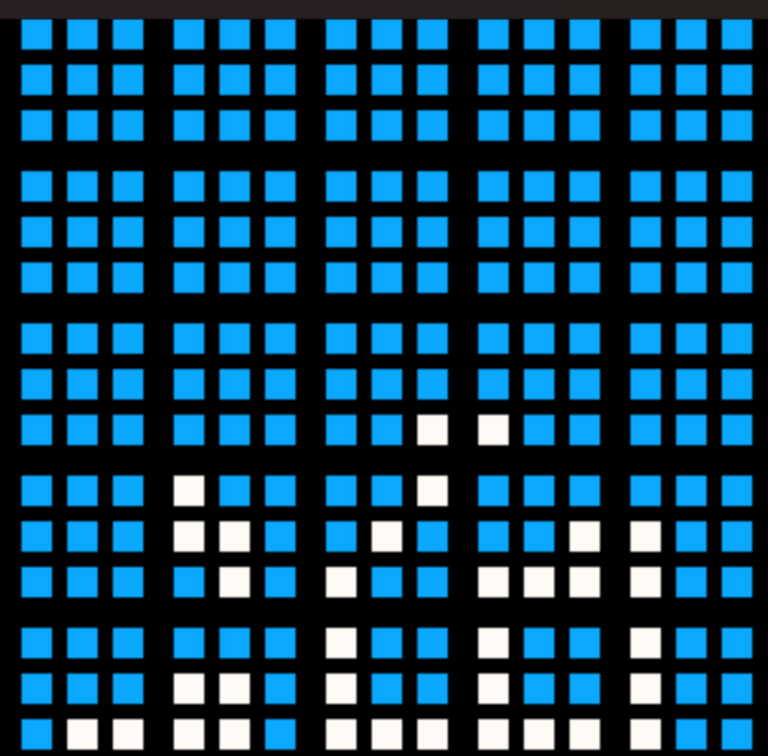
Give the GLSL for this pattern, as a WebGL 1 fragment shader.

```glsl
precision highp float;
// Grid of blue tiles in groups of three, with a white pixel path and a dark top bar.
uniform vec2 u_resolution;

const float ASPECT = 0.984375;         // canvas height over width
const float UNIT = 0.01982;            // half a tile, in canvas widths
const vec2 GRID_ORIGIN = vec2(0.0281, 0.0247);
const float SOFTNESS = 0.13;           // edge blur, in grid units

const vec3 BLACK = vec3(0.0, 0.0, 0.003);
const vec3 BLUE = vec3(0.04, 0.66, 1.0);
const vec3 WHITE = vec3(0.995, 0.985, 0.965);
const vec3 BAR_LEFT = vec3(0.16, 0.12, 0.14);
const vec3 BAR_RIGHT = vec3(0.15, 0.13, 0.12);

// Coverage of a box, from its centre offset and half size
float boxMask(vec2 offset, vec2 halfSize, float soft) {
  vec2 d = abs(offset) - halfSize;
  vec2 m = 1.0 - smoothstep(vec2(-soft), vec2(soft), d);
  return m.x * m.y;
}

// 1 when the cell lies in the inclusive block from first to last (column, row)
float block(vec2 cell, vec2 first, vec2 last) {
  vec2 inside = step(first - 0.5, cell) * step(cell, last + 0.5);
  return inside.x * inside.y;
}

// Vertical run of cells
float column(vec2 cell, float x, float top, float bottom) {
  return block(cell, vec2(x, top), vec2(x, bottom));
}

// Horizontal run of cells
float row(vec2 cell, float y, float left, float right) {
  return block(cell, vec2(left, y), vec2(right, y));
}

// Which cells are white
float path(vec2 cell) {
  // uprights
  float lit = column(cell, 6.0, 11.0, 14.0);
  lit += column(cell, 9.0, 11.0, 14.0);
  lit += column(cell, 12.0, 10.0, 14.0);
  // stepped pieces
  lit += column(cell, 3.0, 9.0, 10.0);
  lit += column(cell, 4.0, 10.0, 11.0);
  lit += column(cell, 7.0, 10.0, 10.0);
  lit += column(cell, 8.0, 8.0, 9.0);
  lit += column(cell, 11.0, 10.0, 10.0);
  // level runs
  lit += row(cell, 8.0, 8.0, 9.0);
  lit += row(cell, 11.0, 9.0, 12.0);
  lit += row(cell, 13.0, 3.0, 4.0);
  lit += row(cell, 14.0, 1.0, 4.0);
  lit += row(cell, 14.0, 6.0, 12.0);
  return min(lit, 1.0);
}

void main() {
  vec2 uv = gl_FragCoord.xy / u_resolution;
  vec2 p = vec2(uv.x, (1.0 - uv.y) * ASPECT);
  vec2 g = (p - GRID_ORIGIN) / UNIT;

  // Groups repeat every 10 units; tiles inside repeat every 3
  vec2 group = floor((g + 1.0) / 10.0);
  vec2 local = g - group * 10.0;
  vec2 slot = clamp(floor((local + 0.5) / 3.0), 0.0, 2.0);
  vec2 cell = group * 3.0 + slot;
  vec2 offset = local - slot * 3.0 - 1.0;

  // Tiles
  float soft = max(SOFTNESS, 0.75 / (u_resolution.x * UNIT));
  float tile = boxMask(offset, vec2(1.0), soft);
  tile *= block(cell, vec2(0.0), vec2(14.0));
  vec3 color = mix(BLACK, mix(BLUE, WHITE, path(cell)), tile);

  // Top bar
  float bar = 1.0 - smoothstep(-soft, soft, g.y);
  color = mix(color, mix(BAR_LEFT, BAR_RIGHT, uv.x), bar);

  gl_FragColor = vec4(color, 1.0);
}
```
